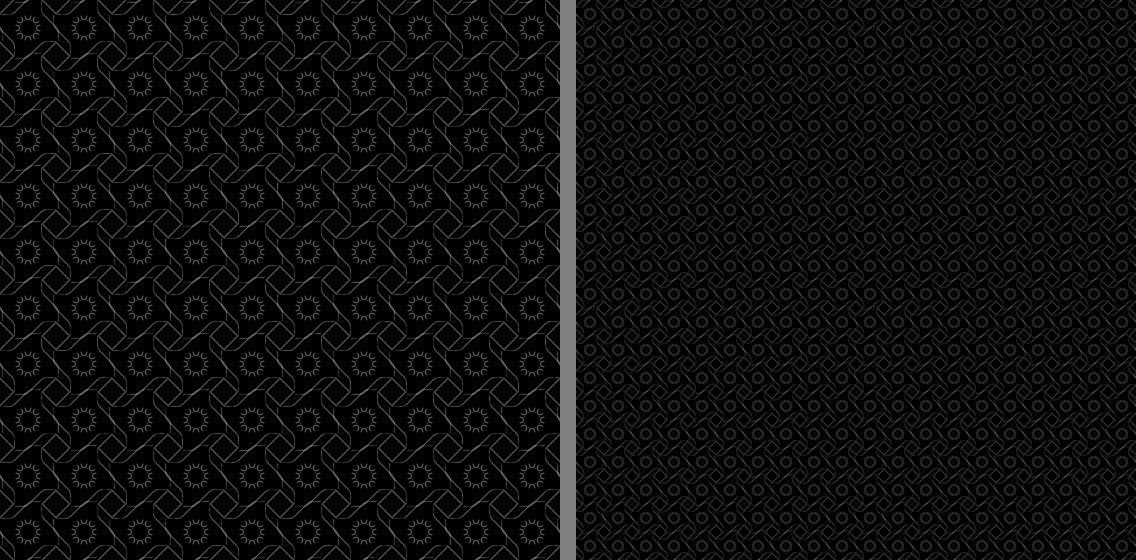
Left, the tile; right, the same tile 2 across and 2 down.
This pattern is drawn by a Shadertoy shader. Its source:

```glsl
// Ten by ten lattice of thin grey interlaced strands on black.
// Four rotated S-curves weave around a diamond at each cell corner, and a
// ring of eight open arcs sits in each cell centre; all parts wrap.

float hash(vec2 p) {
    return fract(sin(dot(p, vec2(127.1, 311.7))) * 43758.5453);
}

// Smooth random brightness along a strand
float wear(float t, float seed) {
    float i = floor(t);
    return mix(hash(vec2(i, seed)), hash(vec2(i + 1.0, seed)),
               smoothstep(0.0, 1.0, t - i));
}

// Antialiased hairline, distance in cells
float hairline(float d, float px) {
    return 1.0 - smoothstep(0.0098 - 0.5 * px, 0.0098 + 0.5 * px, d);
}

// S-curve: diagonal in the middle, easing to vertical at both ends
float strand(vec2 q, float seed, float px) {
    float along = q.y;
    q *= along < 0.0 ? -1.0 : 1.0;
    float bend = clamp(q.y - 0.09, 0.0, 0.12);
    float x = min(q.y, 0.21) - bend * bend / 0.24;
    float slope = 1.0 - bend / 0.12;
    float d = abs(q.x - x) / sqrt(1.0 + slope * slope);
    float ends = 1.0 - smoothstep(0.36 - px, 0.36 + px, q.y);
    float faded = 0.2 + 0.75 * wear(along * 22.0, seed);
    return hairline(d, px) * ends * mix(faded, 1.0, slope);
}

// Eight small arcs opening outwards, joined by faint ring dashes
float rosette(vec2 p, float px) {
    float sector = 0.785398;
    float r = length(p);
    float a = mod(atan(p.y, p.x + 1e-6) + 0.5 * sector, sector) - 0.5 * sector;
    vec2 u = r * vec2(cos(a), sin(a)) - vec2(0.205, 0.0);
    float arc = hairline(abs(length(u) - 0.05), px);
    arc *= 1.0 - smoothstep(0.015 - px, 0.015 + px, u.x);
    float dash = hairline(abs(r - 0.15), px) * smoothstep(0.2, 0.3, abs(a));
    return arc + 0.5 * dash;
}

void mainImage(out vec4 fragColor, in vec2 fragCoord) {
    vec2 p = fragCoord / iResolution.xy * 10.0;
    p.y = 10.0 - p.y;
    float px = 10.0 / min(iResolution.x, iResolution.y);

    // Diamond around each cell corner
    vec2 corner = abs(fract(p + 0.5) - 0.5);
    float light = hairline(abs(corner.x + corner.y - 0.245) * 0.7071, px);

    // Strands in four quarter turns
    vec2 turned = p;
    for (int k = 0; k < 4; k++) {
        vec2 q = turned - vec2(-0.108, 0.375) + 0.5;
        vec2 id = mod(floor(q), 10.0);
        float seed = id.x + 10.0 * id.y + 100.0 * float(k);
        light += strand(fract(q) - 0.5, seed, px);
        turned = vec2(-turned.y, turned.x);
    }

    light += 1.1 * rosette(fract(p) - 0.5, px);
    fragColor = vec4(vec3(min(0.37 * light, 0.6)), 1.0);
}
```
